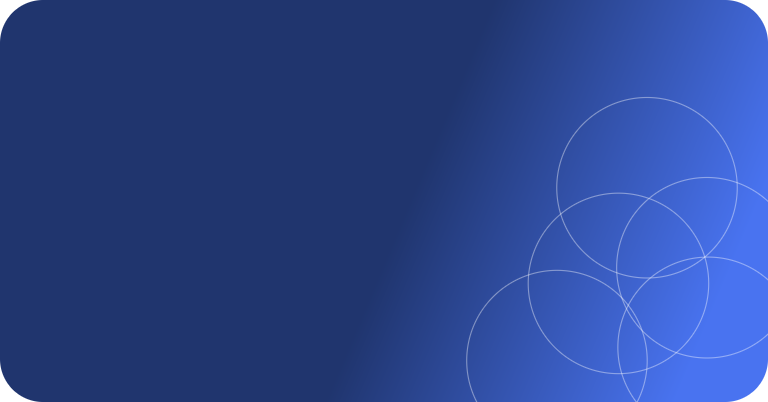
Give the GLSL for this background, as a WebGL 2 fragment shader.

```glsl
#version 300 es
precision highp float;

uniform vec2 u_resolution;
out vec4 outColor;

float roundedBox(vec2 p, vec2 halfSize, float radius) {
    vec2 q = abs(p) - halfSize + radius;
    return length(max(q, 0.0)) + min(max(q.x, q.y), 0.0) - radius;
}

// Coverage of a thin circle outline, never thinner than one pixel
float ring(vec2 p, vec2 center, float radius, float pixel) {
    float d = abs(length(p - center) - radius);
    float halfWidth = 0.0014;
    return clamp((halfWidth - d) / pixel + 0.5, 0.0, 1.0)
         * min(1.0, 2.0 * halfWidth / pixel + 0.15);
}

void main() {
    // Canvas height is one unit
    float pixel = 1.0 / u_resolution.y;
    vec2 p = gl_FragCoord.xy * pixel;
    vec2 size = vec2(u_resolution.x * pixel, 1.0);

    // Diagonal gradient from navy to bright blue
    float t = dot(p - vec2(size.x - 0.68, 1.0), vec2(0.922, -0.388)) / 0.8;
    vec3 color = mix(vec3(0.125, 0.208, 0.432), vec3(0.285, 0.451, 0.941), clamp(t, 0.0, 1.0));

    // Overlapping outlines, placed from the lower right corner
    vec2 centers[5] = vec2[5](
        vec2(-0.301, 0.533), vec2(-0.372, 0.295), vec2(-0.152, 0.334),
        vec2(-0.525, 0.103), vec2(-0.149, 0.136));
    for (int i = 0; i < 5; i++) {
        float line = ring(p, vec2(size.x, 0.0) + centers[i], 0.2245, pixel);
        color = mix(color, vec3(1.0), 0.4 * line);
    }

    // Rounded card on white
    float card = roundedBox(p - 0.5 * size, 0.5 * size, 0.107);
    float outside = clamp(card / pixel + 0.5, 0.0, 1.0);
    outColor = vec4(mix(color, vec3(1.0), outside), 1.0);
}
```
